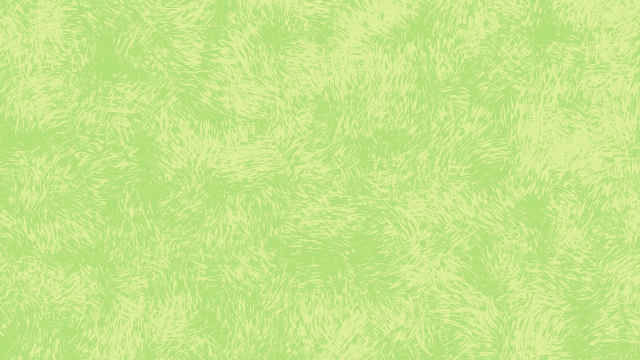
Reproduce this texture procedurally as a WebGL 1 fragment shader.

```glsl
precision highp float;
// Dry-brushed two-tone green wall: overlapping swatches of short curved bristle strokes.

uniform vec2 u_resolution;

const vec3 LEAF_GREEN = vec3(0.706, 0.878, 0.473);
const vec3 PALE_LIME = vec3(0.870, 0.938, 0.604);
const vec2 BRISTLE_FREQ = vec2(72.0, 290.0); // along and across a stroke

float hash(vec2 p) {
  return fract(sin(dot(p, vec2(127.1, 311.7))) * 43758.5453);
}

float valueNoise(vec2 p) {
  vec2 i = floor(p);
  vec2 f = fract(p);
  f = f * f * (3.0 - 2.0 * f);
  float low = mix(hash(i), hash(i + vec2(1.0, 0.0)), f.x);
  float high = mix(hash(i + vec2(0.0, 1.0)), hash(i + vec2(1.0, 1.0)), f.x);
  return mix(low, high, f.y);
}

float cloud(vec2 p) {
  return 0.5 * valueNoise(p) + 0.3 * valueNoise(p * 2.1 + 7.3)
       + 0.2 * valueNoise(p * 4.3 + 19.1);
}

vec2 rotate(vec2 p, float angle) {
  float c = cos(angle);
  float s = sin(angle);
  return vec2(c * p.x + s * p.y, c * p.y - s * p.x);
}

// Paint left by one swatch; offset runs from its centre, id seeds it.
float swatch(vec2 offset, vec2 id, float radius, float angle, float load, float soft) {
  vec2 q = rotate(offset, angle);
  q.y += (hash(id + 3.7) - 0.5) * 8.0 * q.x * q.x;
  float pressure = 1.0 - smoothstep(0.2 * radius, radius, length(offset));
  float bristle = valueNoise(q * BRISTLE_FREQ + 60.0 * hash(id + 8.1));
  float threshold = mix(1.0 + 0.5 * soft, 1.0 - load, pressure);
  return smoothstep(threshold - soft, threshold + soft, bristle) * step(0.001, pressure);
}

// Bare share left after a grid of jittered swatches has been painted.
float bareAfterLayer(vec2 p, float cellSize, float seed, float load, float soft) {
  vec2 cell = floor(p / cellSize);
  float bare = 1.0;
  for (int y = -1; y <= 1; y++) {
    for (int x = -1; x <= 1; x++) {
      vec2 id = cell + vec2(float(x), float(y));
      vec2 key = id + seed;
      vec2 jitter = vec2(hash(key), hash(key + 5.3)) - 0.5;
      vec2 centre = (id + 0.5 + 0.7 * jitter) * cellSize;
      float angle = 7.0 * valueNoise(centre * 2.5 + 31.0) + 2.2 * (hash(key + 1.9) - 0.5);
      bare *= 1.0 - swatch(p - centre, key, 0.95 * cellSize, angle, load, soft);
    }
  }
  return bare;
}

void main() {
  vec2 p = gl_FragCoord.xy / u_resolution.y;
  float soft = clamp(80.0 / u_resolution.y, 0.16, 0.28);

  // Broad clouds decide where the brush carries more paint
  float density = smoothstep(0.15, 0.85, cloud(p * 3.6 + 2.7));
  float load = 0.29 + 0.27 * density;

  // Two sizes of swatch overlap into cross-hatching
  float bare = bareAfterLayer(p, 0.10, 11.0, load, soft);
  bare *= bareAfterLayer(p, 0.15, 47.0, load, soft);

  gl_FragColor = vec4(mix(PALE_LIME, LEAF_GREEN, bare), 1.0);
}
```
